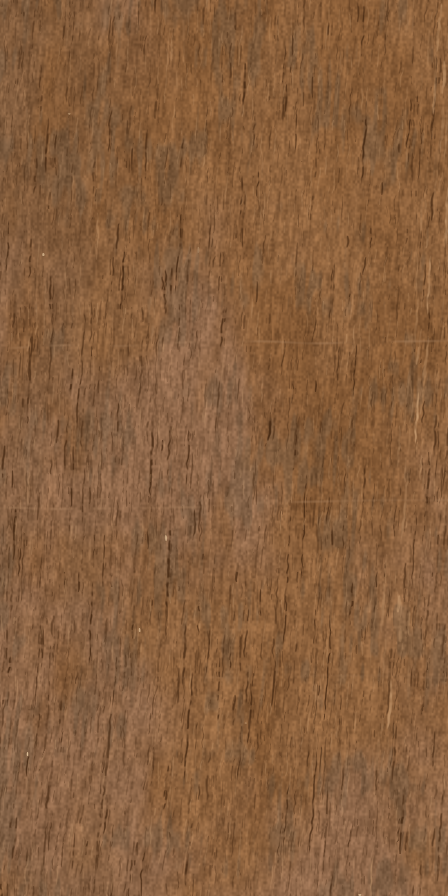
Write a Shadertoy shader that draws this texture.

```glsl
float hash(vec2 p) {
    vec3 q = fract(p.xyx * vec3(0.1031, 0.1030, 0.0973));
    q += dot(q, q.yzx + 33.33);
    return fract((q.x + q.y) * q.z);
}

float noise(vec2 p) {
    vec2 i = floor(p), f = fract(p);
    f = f * f * (3.0 - 2.0 * f);
    return mix(mix(hash(i), hash(i + vec2(1, 0)), f.x),
               mix(hash(i + vec2(0, 1)), hash(i + vec2(1, 1)), f.x), f.y);
}

float fbm(vec2 p) {
    float sum = 0.0, amp = 0.5;
    for (int i = 0; i < 4; i++) {
        sum += amp * noise(p);
        p = p * 2.03 + 17.3;
        amp *= 0.5;
    }
    return sum / 0.9375;
}

// Tapered dashes along the grain, one candidate per jittered cell
float dashes(vec2 p, vec2 cell, float halfWidth, float share, float seed) {
    float soft = 0.5 / iResolution.x + 0.0008, cover = 0.0;
    vec2 id = floor(p / cell);
    for (int j = -1; j <= 1; j++)
    for (int i = -1; i <= 1; i++) {
        vec2 c = id + vec2(i, j), s = c + seed;
        vec2 d = p - (c + vec2(hash(s), hash(s + 41.7))) * cell;
        float len = cell.y * mix(0.15, 0.8, hash(s + 83.1));
        float taper = 1.0 - pow(min(abs(d.y) / len, 1.0), 2.0);
        float w = halfWidth * mix(0.5, 1.2, hash(s + 9.4)) * sqrt(taper);
        d.x += (noise(vec2(d.y * 70.0, hash(s) * 90.0)) - 0.5) * 0.004;
        float body = smoothstep(w + soft, w - soft, abs(d.x)) * smoothstep(0.0, 0.3, taper);
        cover = max(cover, body * step(hash(s + 5.9), share) * mix(0.25, 1.0, hash(s + 27.2)));
    }
    return cover;
}

// Thin worn line across the board
float scratch(vec2 p, float height, float slope) {
    float y = p.y - height - slope * p.x - 0.012 * (noise(vec2(p.x * 7.0, height * 30.0)) - 0.5);
    return smoothstep(0.005, 0.0, abs(y)) * smoothstep(0.2, 0.8, noise(vec2(p.x * 22.0, height * 70.0)));
}

void mainImage(out vec4 fragColor, in vec2 fragCoord) {
    vec2 p = fragCoord / iResolution.x;

    // Grain space: leans right going up, with a slow wander and a slight wobble
    vec2 g = p;
    g.x -= 0.06 * p.y + 0.025 * (noise(p * vec2(2.0, 1.8)) - 0.5);
    g.x += 0.005 * (noise(p * vec2(22.0, 18.0)) - 0.5);
    float leftSide = smoothstep(0.45, 0.0, p.x);

    // Broad tone: greyed left, rosy patches, orange right and top
    vec3 orange = vec3(0.560, 0.388, 0.240);
    vec3 rosy = vec3(0.566, 0.410, 0.293);
    vec3 grey = vec3(0.500, 0.362, 0.250);
    vec3 deep = vec3(0.520, 0.348, 0.200);
    float patches = fbm(p * vec2(4.0, 3.0) + 4.0);
    vec3 wood = mix(orange, rosy, smoothstep(0.35, 0.65, patches + 0.12 * (0.9 - p.y)));
    wood = mix(wood, deep, 0.7 * smoothstep(0.42, 0.72, fbm(g * vec2(9.0, 4.0) + 21.0) + 0.10 * (p.y - 1.0)));
    wood = mix(wood, grey, 0.65 * leftSide * smoothstep(0.25, 0.6, fbm(g * vec2(14.0, 4.0) + 7.0)));

    // Faint smoky stains, broken up by the fibres
    float threads = noise(g * vec2(100.0, 16.0)) - 0.5;
    float stain = smoothstep(0.60, 0.80, fbm(p * vec2(8.0, 8.0) + 55.0) + 0.45 * threads);
    wood = mix(wood, vec3(0.43, 0.335, 0.245), 0.42 * stain);

    // Fibres at several widths, then mottling and fine tooth; darks turn richer
    float fibre = 0.20 * noise(g * vec2(40.0, 4.0)) + 0.35 * noise(g * vec2(85.0, 13.0) + 13.0)
                + 0.75 * noise(g * vec2(130.0, 32.0) + 31.0) + 0.55 * noise(g * vec2(210.0, 60.0) + 71.0) - 0.925;
    float tooth = 0.20 * (noise(p * vec2(200.0, 170.0)) - 0.5) + 0.09 * (fbm(p * vec2(18.0, 24.0) + 90.0) - 0.5);
    wood *= 1.0 + (0.25 * fibre + tooth) * vec3(0.88, 1.0, 1.2);

    // Dark pores, longer and denser on the left, broken along their length
    float density = 0.25 + 0.45 * noise(g * vec2(9.0, 2.0) + 63.0) + 0.25 * leftSide;
    float pores = 0.75 * dashes(g, vec2(0.026, 0.085), 0.0021, density, 11.0);
    pores = max(pores, 0.50 * dashes(g, vec2(0.011, 0.040), 0.0013, density, 137.0));
    pores = max(pores, 0.85 * dashes(g, vec2(0.050, 0.16), 0.0024, 0.75 * density, 271.0));
    pores *= 0.25 + 0.85 * smoothstep(0.2, 0.6, noise(g * vec2(60.0, 95.0) + 19.0));
    wood = mix(wood, vec3(0.265, 0.155, 0.070), pores);

    // Pale fibres, gathered in a streak near the right edge
    float streak = smoothstep(0.06, 0.0, abs(g.x - 0.87 - 0.05 * (noise(vec2(p.y * 2.0, 8.0)) - 0.5)));
    float pale = 0.38 * dashes(g, vec2(0.013, 0.045), 0.0014, 0.40, 409.0);
    pale = max(pale, 0.85 * streak * dashes(g, vec2(0.024, 0.09), 0.0034, 0.65, 523.0));
    pale *= 0.4 + 0.8 * noise(g * vec2(80.0, 85.0) + 47.0);
    wood = mix(wood, vec3(0.78, 0.61, 0.44), pale);

    // Scratches and a few bright specks
    float worn = scratch(p, 1.225, 0.016) + scratch(p, 0.865, 0.018) + 0.4 * scratch(p, 0.48, 0.01);
    wood = mix(wood, vec3(0.68, 0.52, 0.38), 0.35 * min(worn, 1.0));
    float speck = dashes(p, vec2(0.12, 0.009), 0.0028, 0.004, 677.0);
    wood = mix(wood, vec3(0.88, 0.76, 0.60), speck);

    fragColor = vec4(wood, 1.0);
}
```
